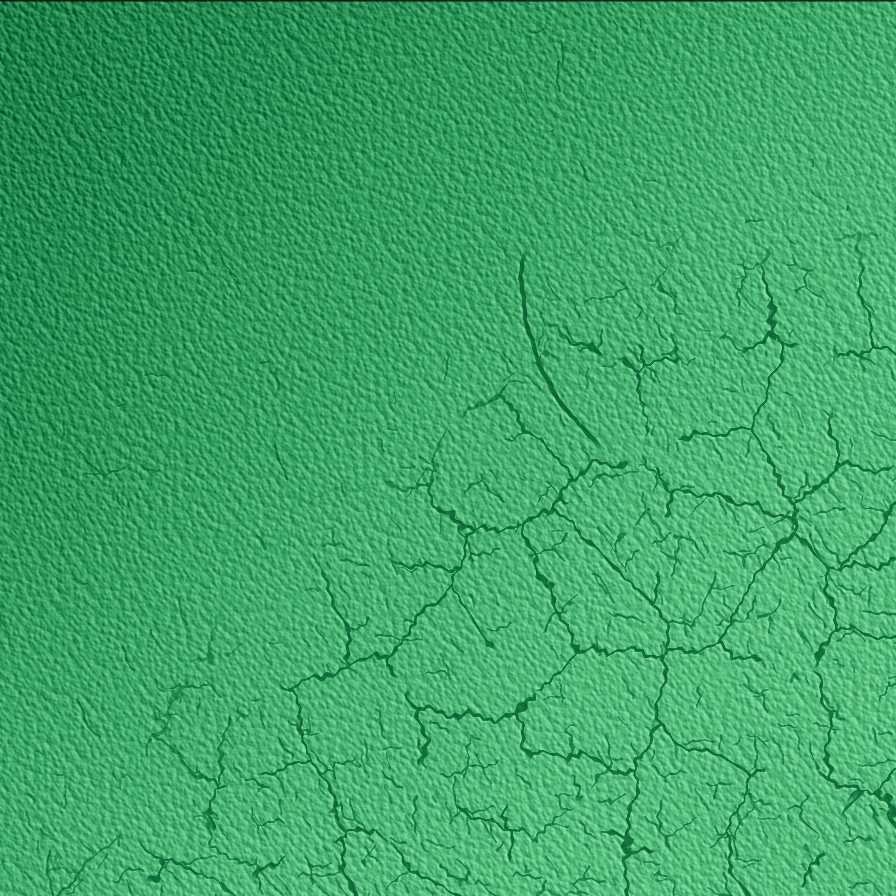
This texture is drawn by a Shadertoy shader. Its source:

```glsl
// Cracked green plaster: a rough embossed skin, darker towards the top left.
// Cellular noise gives the grain and the crack net, layered waves kink and
// interrupt the cracks, and scattered short strokes add the fine scratches.

const vec2 LIGHT_DIR = vec2(0.80, 0.60);
const float GRAIN_STEP = 0.0012;

vec2 hash2(vec2 p) {
    vec3 q = fract(p.xyx * vec3(0.1031, 0.1030, 0.0973));
    q += dot(q, q.yzx + 33.33);
    return fract((q.xx + q.yz) * q.zy);
}

// x: distance to the nearest seed, y: distance to the cell border
vec2 cellular(vec2 p) {
    vec2 id = floor(p), f = fract(p);
    vec2 nearest = vec2(8.0), second = vec2(9.0);
    for (int j = -1; j <= 1; j++)
    for (int i = -1; i <= 1; i++) {
        vec2 o = vec2(i, j);
        vec2 r = o + hash2(id + o) - f;
        float d = dot(r, r);
        if (d < dot(nearest, nearest)) { second = nearest; nearest = r; }
        else if (d < dot(second, second)) second = r;
    }
    float border = dot(0.5 * (nearest + second), normalize(second - nearest));
    return vec2(length(nearest), border);
}

// Smooth patches in -1..1
float patches(vec2 p) {
    return sin(p.x + 2.0 * sin(p.y * 0.7)) * sin(p.y * 1.2 + 2.0 * sin(p.x * 0.9));
}

// Triangle wave in -1..1, for sharp kinks
vec2 zigzag(vec2 p) {
    return 4.0 * abs(fract(p) - 0.5) - 1.0;
}

// Jagged bending of straight lines
vec2 jitter(vec2 p) {
    vec2 w = 0.008 * sin(p.yx * vec2(31.0, 27.0) + 2.0 * sin(p * 19.0));
    w += 0.0040 * zigzag(p.yx * vec2(17.0, 21.0) + 0.5 * sin(p * 37.0));
    return p + w + 0.0016 * zigzag(p.yx * vec2(63.0, 71.0) + 0.6 * sin(p * 83.0));
}

float line(float dist, float halfWidth, float soft) {
    return 1.0 - smoothstep(halfWidth - soft, halfWidth + soft, dist);
}

float segment(vec2 p, vec2 halfAxis) {
    float t = clamp(dot(p, halfAxis) / dot(halfAxis, halfAxis), -1.0, 1.0);
    return length(p - halfAxis * t);
}

// Where the plaster has given way: lower right, fading out near the top
float damage(vec2 p) {
    float side = smoothstep(-0.14, 0.20, 1.2 * p.x - p.y + 0.05 * patches(p * 16.0));
    return side * (1.0 - smoothstep(0.66, 0.82, p.y));
}

// Crack net that opens and closes along its way
float crackNet(vec2 p, float scale, float halfWidth, float openness, float soft) {
    float open = smoothstep(-0.05, 0.12, openness + patches(p * scale * 2.6 + scale));
    float d = cellular(jitter(p) * scale + 3.7).y / scale;
    return open * line(d, halfWidth, soft);
}

// Short strokes, at most one per grid cell: most lean left of upright, some lie flat
float scratches(vec2 p, float scale, float chance, float soft) {
    vec2 q = (p + 0.6 * (jitter(p) - p)) * scale;
    float ink = 0.0;
    for (int j = -1; j <= 1; j++)
    for (int i = -1; i <= 1; i++) {
        vec2 id = floor(q) + vec2(i, j);
        vec2 place = hash2(id + 11.0), kind = hash2(id + 57.0);
        float angle = kind.x < 0.25 ? 3.0 + kind.x : 1.45 + 0.9 * kind.x;
        vec2 halfAxis = mix(0.12, 0.5, kind.y) * vec2(cos(angle), sin(angle));
        float d = segment(q - id - place, halfAxis) / scale;
        ink = max(ink, step(hash2(id + 91.0).x, chance) * line(d, 0.0011, soft));
    }
    return ink;
}

// One long bowed crack
float bowedCrack(vec2 p, float soft) {
    vec2 q = p + 0.3 * (jitter(p) - p);
    float dy = q.y - 0.675;
    float d = abs(q.x - 0.583 - 2.8 * dy * dy) / sqrt(1.0 + 31.0 * dy * dy);
    float span = smoothstep(0.49, 0.51, q.y) * (1.0 - smoothstep(0.70, 0.73, q.y));
    return span * line(d, 0.0024, soft);
}

float cracks(vec2 p, float soft) {
    float harm = damage(p);
    float rough = patches(p * 9.0 + 2.0);
    float ink = harm * crackNet(p, 8.5, 0.0018, harm * 0.75 - 0.35, soft);
    ink = max(ink, 0.85 * harm * crackNet(p, 17.0, 0.0013, harm * 0.3 - 0.50, soft));
    ink = max(ink, 0.80 * scratches(p, 19.0, 0.03 + 0.22 * harm + 0.06 * rough, soft));
    ink = max(ink, 0.70 * scratches(p + 5.0, 37.0, 0.08 + 0.22 * harm + 0.12 * rough, soft));
    return max(ink, bowedCrack(p, soft));
}

// Bumps drawn out along the falling diagonal
float grainHeight(vec2 p) {
    vec2 q = vec2(dot(p, LIGHT_DIR), 0.70 * dot(p, vec2(-LIGHT_DIR.y, LIGHT_DIR.x)));
    return cellular(q * 145.0).x + 0.5 * cellular(q * 250.0 + 7.0).x;
}

vec3 greenRamp(float t) {
    return vec3(0.04, 0.37, 0.20) + t * vec3(0.24, 0.55, 0.33) + t * t * vec3(0.14, -0.12, 0.03);
}

void mainImage(out vec4 fragColor, in vec2 fragCoord) {
    vec2 uv = fragCoord / iResolution.xy;
    float soft = max(0.0006, 0.5 / iResolution.y);

    // Broad light falling off to the top left
    float slope = 0.5 * (uv.x + 1.0 - uv.y);
    float tone = mix(0.26, 0.81, smoothstep(-0.05, 0.80, slope));
    tone += 0.02 * patches(uv * 7.0);

    // Embossed grain
    vec2 shift = LIGHT_DIR * GRAIN_STEP;
    tone += 0.70 * (grainHeight(uv + shift) - grainHeight(uv - shift));

    // Dark cracks with a lit far edge
    tone += 0.16 * cracks(uv + LIGHT_DIR * 0.0032, soft);
    tone = mix(tone, tone * 0.25 - 0.10, cracks(uv, soft));

    // Thin shadow along the top rim
    vec3 color = greenRamp(clamp(tone, -0.15, 1.2));
    color *= mix(1.0, 0.25, smoothstep(0.9975, 0.9990, uv.y));
    fragColor = vec4(color, 1.0);
}
```
